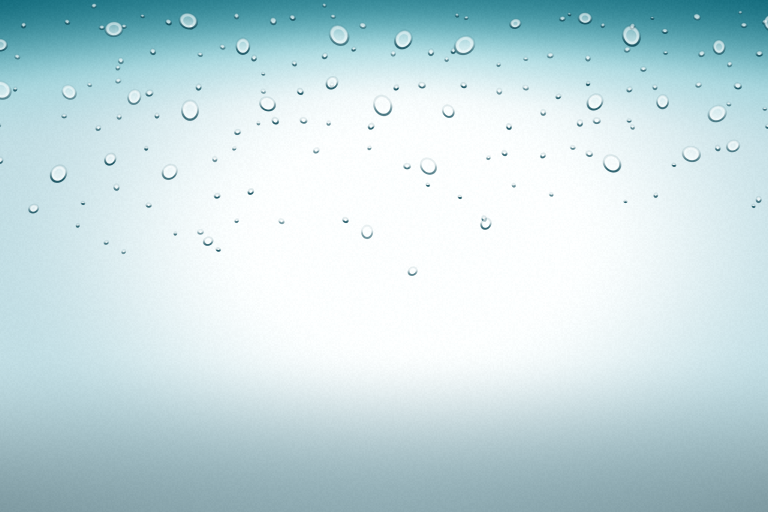
This background is drawn by a Shadertoy shader. Its source:

```glsl
const vec3 WHITE = vec3(0.99, 1.0, 1.0);
const vec3 PALE_SIDE = vec3(0.76, 0.87, 0.895);
const vec3 AQUA = vec3(0.52, 0.80, 0.835);
const vec3 DEEP_TEAL = vec3(0.06, 0.41, 0.48);
const vec3 FLOOR_GREY = vec3(0.55, 0.66, 0.69);
const vec3 RIM_COLOR = vec3(0.03, 0.27, 0.33);

const vec2 GLOW_CENTER = vec2(0.54, 0.53);
const vec2 GLOW_RADII = vec2(0.51, 0.52);
const float FLOOR_TOP = 0.32;
const float DROP_LOW = 0.46;      // lowest height of the drops
const float DROP_FULL = 0.88;     // height of full density
const float BIG_CELL = 0.125;
const float BIG_RADIUS = 0.020;
const float SMALL_CELL = 0.066;
const float SMALL_RADIUS = 0.0058;
const float GRAIN = 0.018;

float hash(vec2 p) {
    vec3 q = fract(vec3(p.xyx) * 0.1031);
    q += dot(q, q.yzx + 33.33);
    return fract((q.x + q.y) * q.z);
}

vec2 hash2(vec2 p) {
    return vec2(hash(p), hash(p + 57.3));
}

// Bright centre, grey floor and teal band along the top
vec3 backdrop(vec2 uv) {
    float edge = pow(abs(2.0 * uv.x - 1.0), 1.6);
    float depth = 1.0 - uv.y;

    float glow = 1.0 - smoothstep(0.38, 1.12, length((uv - GLOW_CENTER) / GLOW_RADII));
    vec3 color = mix(PALE_SIDE, WHITE, glow);

    float ground = 1.0 - smoothstep(-0.05, FLOOR_TOP, uv.y);
    color = mix(color, FLOOR_GREY - 0.07 * edge, ground);

    float aqua = 1.0 - smoothstep(0.0, mix(0.20, 0.31, edge), depth);
    color = mix(color, AQUA, aqua);

    float teal = 1.0 - smoothstep(-0.03, mix(0.11, 0.19, edge), depth);
    return mix(color, DEEP_TEAL, teal * mix(0.75, 1.0, edge));
}

// One jittered drop per cell, thinning out and shrinking downwards
vec3 addDrops(vec3 color, vec2 p, float cell, float maxRadius, float density, float seed) {
    float pixel = 1.0 / iResolution.y;
    float row = floor(p.y / cell);
    p.x += cell * hash(vec2(row, seed));
    vec2 id = vec2(floor(p.x / cell), row);
    vec2 key = id + seed * 7.0;

    vec2 center = (id + mix(vec2(0.22), vec2(0.78), hash2(key))) * cell;
    float height = smoothstep(DROP_LOW, DROP_FULL, center.y);
    float chance = density * sqrt(height);
    if (center.y < DROP_LOW || hash(key + 11.7) > chance) return color;

    float radius = maxRadius * mix(0.45, 1.0, hash(key + 23.1)) * mix(0.75, 1.0, height);
    float angle = 3.14159 * hash(key + 31.9);
    vec2 axis = vec2(cos(angle), sin(angle));
    vec2 offset = p - center;
    vec2 local = vec2(dot(offset, axis), dot(offset, vec2(-axis.y, axis.x)));
    local *= vec2(0.91, 1.08);
    float dist = length(local) - radius;
    float below = 0.5 - 0.5 * offset.y / max(length(offset), 1e-4);

    // Clear lens body, brighter towards its lower side
    float body = 1.0 - smoothstep(-pixel, pixel, dist);
    float lens = mix(0.30, 0.55, smoothstep(radius, -radius, offset.y));
    color = mix(color, WHITE, body * lens);

    // Pale inner ring and a dark crescent underneath
    float width = max(0.09 * radius, 0.6 * pixel);
    float inner = 1.0 - smoothstep(width, width + 1.5 * pixel, abs(dist + 2.6 * width));
    color = mix(color, WHITE, 0.45 * inner);
    float rim = 1.0 - smoothstep(0.4 * width, width + pixel, abs(dist));
    float shade = mix(0.12, 0.9, smoothstep(0.25, 0.95, below));
    return mix(color, RIM_COLOR, rim * shade * mix(0.6, 1.0, hash(key + 43.3)));
}

void mainImage(out vec4 fragColor, in vec2 fragCoord) {
    vec2 uv = fragCoord / iResolution.xy;
    vec2 p = fragCoord / iResolution.y;

    vec3 color = backdrop(uv);
    color = addDrops(color, p, SMALL_CELL, SMALL_RADIUS, 0.72, 3.0);
    color = addDrops(color, p, 1.4 * SMALL_CELL, 0.8 * SMALL_RADIUS, 0.6, 9.0);
    color = addDrops(color, p, BIG_CELL, BIG_RADIUS, 0.85, 5.0);

    // Fine grain
    color += GRAIN * (hash(floor(p * 342.0)) - 0.5);
    fragColor = vec4(clamp(color, 0.0, 1.0), 1.0);
}
```
